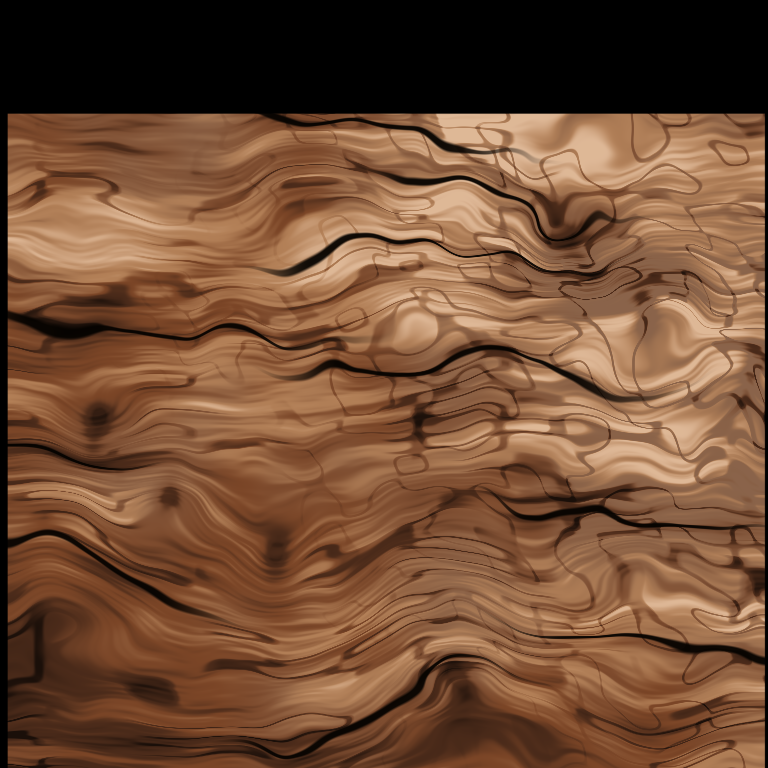
Write a WebGL 1 fragment shader that draws this texture.

```glsl
precision highp float;
uniform vec2 u_resolution;

const vec3 BLACK = vec3(0.02, 0.01, 0.0);
const vec3 UMBER = vec3(0.29, 0.165, 0.10);
const vec3 BROWN = vec3(0.48, 0.27, 0.15);
const vec3 GREY_BROWN = vec3(0.54, 0.39, 0.29);
const vec3 TAN = vec3(0.70, 0.50, 0.34);
const vec3 PALE = vec3(0.87, 0.72, 0.59);

float hash(vec2 p) {
  vec3 q = fract(vec3(p.xyx) * 0.1031);
  q += dot(q, q.yzx + 33.33);
  return fract((q.x + q.y) * q.z);
}

float noise(vec2 p) {
  vec2 i = floor(p), f = fract(p);
  f = f * f * f * (f * (f * 6.0 - 15.0) + 10.0);
  return mix(mix(hash(i), hash(i + vec2(1, 0)), f.x),
             mix(hash(i + vec2(0, 1)), hash(i + vec2(1, 1)), f.x), f.y);
}

float fbm(vec2 p) {
  float sum = 0.0, amp = 0.55;
  for (int i = 0; i < 3; i++) {
    sum += amp * noise(p);
    p = p * 2.03 + 17.3;
    amp *= 0.5;
  }
  return sum;
}

// Thin dark line where the noise crosses its middle value
float fissure(vec2 p, float width) {
  return 1.0 - smoothstep(width * 0.25, width, abs(noise(p) - 0.5));
}

vec2 knotCentre(float id) {
  return vec2(fract(0.13 + id * 0.618), 0.1 + 0.65 * fract(0.54 + id * 0.37));
}

// Bends the fibres in broad waves and swirls them round the knots;
// z holds the darkness of the knot hearts
vec3 fibreFlow(vec2 p, float rough) {
  vec2 q = p;
  float heart = 0.0;
  q.y += 0.17 * (fbm(p * vec2(3.2, 3.6) + 4.0) - 0.48);
  q.y += mix(0.012, 0.035, rough) * (noise(p * vec2(17.0, 15.0)) - 0.5);
  for (int i = 0; i < 7; i++) {
    float id = float(i);
    float radius = mix(0.035, 0.075, hash(vec2(id, 3.7)));
    vec2 d = (p - knotCentre(id)) / radius;
    d += 0.5 * vec2(noise(p * 22.0), noise(p * 22.0 + 40.0)) - 0.25;
    float bump = exp(-dot(d, d) * 0.7);
    q.y += 1.1 * radius * bump * (hash(vec2(id, 8.1)) > 0.5 ? 1.0 : -1.0);
    heart += exp(-dot(d * vec2(2.8, 1.8), d * vec2(2.8, 1.8))) + 0.25 * bump;
  }
  return vec3(q, heart);
}

float fibres(vec2 q) {
  return 0.6 * fbm(q * vec2(7.0, 75.0)) + 0.4 * noise(q * vec2(5.0, 32.0) + 9.0);
}

// Long splits along the grain: x is the gap, y the shade beside it
vec2 splits(vec2 q) {
  vec2 result = vec2(0.0);
  for (int i = 0; i < 10; i++) {
    float id = float(i);
    float size = mix(0.28, 0.65, hash(vec2(id, 1.3)));
    float along = (q.x + 0.1 - 0.85 * hash(vec2(id, 5.9))) / size;
    float taper = smoothstep(0.0, 0.2, along) * (1.0 - smoothstep(0.65, 1.0, along));
    float path = 0.06 + id * 0.087 - 0.07 * (along - 0.5) * hash(vec2(id, 2.2));
    path += 0.025 * (noise(vec2(q.x * 13.0, id * 7.0)) - 0.5);
    float gap = abs(q.y - path);
    float width = 0.0015 + 0.0065 * taper * noise(vec2(q.x * 19.0, id * 5.0 + 2.0));
    result.x = max(result.x, taper * (1.0 - smoothstep(width * 0.45, width + 0.001, gap)));
    result.y = max(result.y, taper * exp(-gap / 0.018));
  }
  return result;
}

vec3 woodColour(float tone, float greyness) {
  vec3 c = mix(UMBER, BROWN, smoothstep(0.08, 0.38, tone));
  c = mix(c, TAN, smoothstep(0.36, 0.66, tone));
  c = mix(c, PALE, smoothstep(0.66, 0.95, tone));
  float middle = smoothstep(0.12, 0.4, tone) * (1.0 - smoothstep(0.5, 0.8, tone));
  c = mix(c, GREY_BROWN, greyness * middle);
  return c * (0.35 + 0.65 * smoothstep(-0.3, 0.1, tone));
}

void main() {
  vec2 p = gl_FragCoord.xy / u_resolution;

  // Weathering grows towards the upper right
  float rough = smoothstep(0.55, 1.15, p.x + 0.6 * p.y + 0.6 * (fbm(p * 4.0) - 0.5));
  vec3 flow = fibreFlow(p, rough);
  vec2 q = flow.xy;

  // Grain and its side light
  float grain = fibres(q);
  float relief = grain - fibres(q + vec2(0.0, 0.004));
  float stain = fbm(p * vec2(3.5, 6.0) + 21.0) - 0.48;
  float light = 0.54 + 0.36 * (p.x - 0.5) + 0.5 * (p.y - 0.43);
  float tone = light + 0.75 * stain + 0.75 * (grain - 0.48) + 0.45 * relief;

  // Short fissures along the grain and a crackle across it
  float patches = smoothstep(0.3, 0.65, noise(q * vec2(9.0, 16.0) + 5.0));
  float fine = fissure(q * vec2(10.0, 62.0), 0.11) * patches;
  vec2 bent = p + 0.03 * vec2(noise(p * 19.0), noise(p * 19.0 + 8.0));
  float crackle = fissure(vec2(bent.x + 0.5 * q.y, q.y) * vec2(24.0, 38.0), 0.075);
  tone -= 0.36 * fine + 0.34 * crackle * rough;

  // Splits and knots
  vec2 split = splits(q);
  tone -= 0.25 * split.y + 0.5 * min(flow.z, 1.0);
  float greyness = clamp(0.15 + 0.6 * rough + 1.5 * (fbm(p * 5.0 + 60.0) - 0.48), 0.0, 1.0);
  vec3 colour = mix(woodColour(tone, greyness), BLACK, 0.94 * split.x);

  // Dark margin round the plank
  vec2 edge = smoothstep(vec2(0.009, -0.01), vec2(0.011, -0.008), p)
            * (1.0 - smoothstep(vec2(0.995, 0.851), vec2(0.997, 0.853), p));
  gl_FragColor = vec4(mix(vec3(0.0), colour, edge.x * edge.y), 1.0);
}
```
